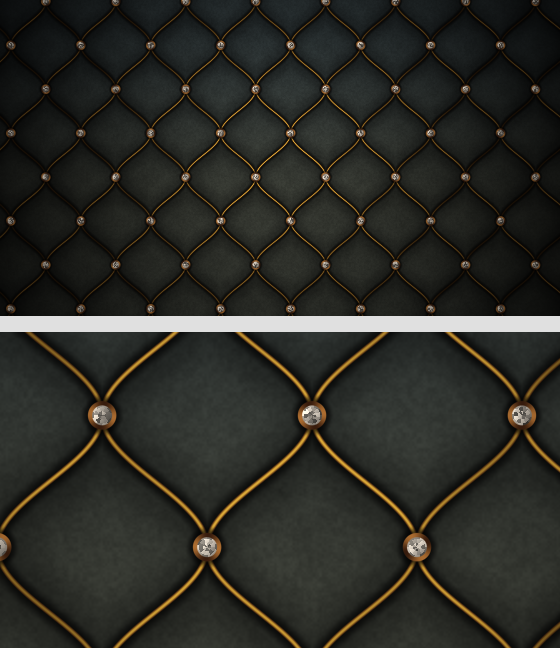
Top, the full canvas; bottom, a detail of the centre.
This pattern is drawn by a Shadertoy shader. Its source:

```glsl
#define PITCH vec2(0.2214, 0.2780)
#define ORIGIN vec2(0.0338, 0.0787)
#define WIRE_HALF 0.0027
#define STUD_RADIUS 0.0150
#define VIGNETTE 1.45
#define GRAIN 0.24
#define LEATHER vec3(0.208, 0.222, 0.205)
#define GOLD vec3(0.86, 0.66, 0.22)
#define BRONZE vec3(0.25, 0.14, 0.055)

const float TAU = 6.2831853;

float hash(vec2 p) {
    vec3 q = fract(vec3(p.xyx) * 0.1031);
    q += dot(q, q.yzx + 33.33);
    return fract((q.x + q.y) * q.z);
}

float noise(vec2 p) {
    vec2 i = floor(p), f = fract(p);
    f = f * f * (3.0 - 2.0 * f);
    return mix(mix(hash(i), hash(i + vec2(1, 0)), f.x),
               mix(hash(i + vec2(0, 1)), hash(i + 1.0), f.x), f.y);
}

float disc(float dist, float radius, float px) {
    return 1.0 - smoothstep(radius - px, radius + px, dist);
}

// Offset from the closest point of the staggered stud lattice
vec2 nearestStud(vec2 q, out vec2 id) {
    vec2 ia = round(q), ib = round(q - 0.5) + 0.5;
    vec2 a = (q - ia) * PITCH, b = (q - ib) * PITCH;
    bool first = dot(a, a) < dot(b, b);
    id = first ? ia : ib;
    return first ? a : b;
}

// x: distance to the closest ogee wire, y: its signed lean
vec2 ogeeWire(vec2 q) {
    float swing = 0.25 - 0.25 * cos(TAU * q.y);
    float lean = sin(TAU * q.y);
    float rising = abs(q.x - swing - round(q.x - swing));
    float falling = abs(q.x + swing - round(q.x + swing));
    float slope = 0.25 * TAU * lean * PITCH.x / PITCH.y;
    float dist = min(rising, falling) * PITCH.x / sqrt(1.0 + slope * slope);
    return vec2(dist, rising < falling ? lean : -lean);
}

// Position inside the padded cell, zero at its centre
vec2 cellLocal(vec2 q) {
    float f = q.x - round(q.x);
    bool inner = abs(f) < 0.25 - 0.25 * cos(TAU * q.y);
    return inner ? vec2(f, fract(q.y) - 0.5)
                 : vec2(fract(q.x) - 0.5, q.y - round(q.y));
}

vec3 leather(vec2 p, vec2 local, float wireDist) {
    float pillow = mix(0.68, 1.0, smoothstep(0.0, 0.065, wireDist));
    float crease = mix(0.3, 1.0, smoothstep(0.002, 0.015, wireDist));
    // Cushions turn away from the light toward the sides
    float tilt = 1.0 - 0.55 * local.x * p.x - 0.22 * local.y;
    float grain = 0.6 * noise(p * 190.0) + 0.4 * noise(p * 420.0) - 0.5;
    float mottle = noise(p * 28.0) - 0.5;
    vec3 tint = mix(vec3(1.02, 1.0, 0.95), vec3(0.9, 1.0, 1.12),
                    smoothstep(-0.15, 0.5, p.y));
    return LEATHER * tint * pillow * crease * tilt
         * (1.0 + GRAIN * grain + 0.08 * mottle);
}

vec3 wireColor(float dist, float lit) {
    float core = 1.0 - smoothstep(0.1, 1.0, dist / WIRE_HALF);
    return mix(BRONZE * mix(0.45, 1.4, lit), GOLD * mix(0.3, 1.0, lit),
               core * mix(0.25, 1.0, lit));
}

// Cut crystal held in a metal ring
vec3 studColor(vec2 s, vec2 id, float px) {
    float r = length(s) / STUD_RADIUS;
    float angle = atan(s.y, s.x) + TAU * hash(id + 50.0);
    float ring = floor(r * 3.5);
    float facet = floor(angle / TAU * 10.0 + 0.5 * ring);
    float sparkle = hash(vec2(mod(facet, 10.0), ring) + id * 7.0 + 90.0);
    vec3 gem = vec3(0.62, 0.59, 0.55) * mix(0.45, 1.45, sparkle);
    gem *= 1.0 + 0.3 * (s.y - s.x) / STUD_RADIUS;
    vec3 rim = mix(vec3(0.22, 0.11, 0.05), vec3(0.68, 0.43, 0.19),
                   0.5 + 0.5 * sin(angle * 2.0));
    float edge = px / STUD_RADIUS;
    return mix(gem, rim, smoothstep(0.7 - edge, 0.7 + edge, r));
}

void mainImage(out vec4 fragColor, in vec2 fragCoord) {
    float px = 0.75 / iResolution.y;
    vec2 p = (fragCoord - 0.5 * iResolution.xy) / iResolution.y;
    vec2 q = (p - ORIGIN) / PITCH;
    float light = exp(-VIGNETTE * dot(p, p));

    vec2 wire = ogeeWire(q);
    vec3 col = leather(p, cellLocal(q), wire.x) * light;

    // Wires facing the centre keep more of their gold
    float lit = exp(-3.0 * dot(p, p)) - 0.5 * p.x * wire.y;
    lit = clamp(lit, 0.0, 1.0);
    vec3 metal = wireColor(wire.x, lit) * mix(0.3, 1.0, light);
    col = mix(col, metal, disc(wire.x, WIRE_HALF, px));

    // Studs and the dimple shadow around them
    vec2 id;
    vec2 s = nearestStud(q, id);
    float r = length(s);
    col *= mix(0.35, 1.0, smoothstep(STUD_RADIUS, STUD_RADIUS * 1.6, r));
    vec3 stud = studColor(s, id, px) * mix(0.4, 1.0, light);
    col = mix(col, stud, disc(r, STUD_RADIUS, px));

    fragColor = vec4(clamp(col, 0.0, 1.0), 1.0);
}
```
